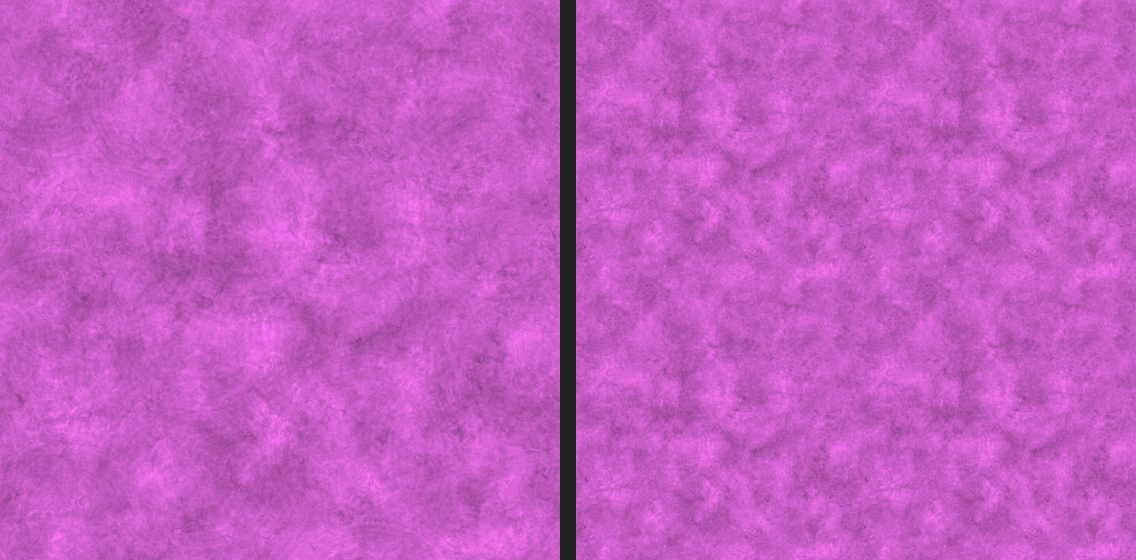
Left, the tile; right, the same tile 2 across and 2 down.
A Shadertoy shader for this texture:

```glsl
const vec3 ORCHID = vec3(1.0, 0.465, 0.99);
const float MEAN_TONE = 0.777;
const float TAU = 6.2831853;

// Integer hash: two values in 0..1 for a lattice cell
vec2 hash2(vec2 cell, float seed) {
    uvec3 v = uvec3(uint(cell.x), uint(cell.y), uint(seed));
    v = v * 1664525u + 1013904223u;
    v.x += v.y * v.z; v.y += v.z * v.x; v.z += v.x * v.y;
    v ^= v >> 16u;
    v.x += v.y * v.z; v.y += v.z * v.x;
    return vec2(v.xy & 65535u) / 65536.0;
}

float cornerSlope(vec2 cell, vec2 toPoint, vec2 period, float seed) {
    float angle = TAU * hash2(mod(cell, period), seed).x;
    return dot(vec2(cos(angle), sin(angle)), toPoint);
}

// Gradient noise that wraps after a whole number of cells
float noise(vec2 p, vec2 period, float seed) {
    vec2 i = floor(p), f = p - i;
    vec2 u = f * f * f * (f * (f * 6.0 - 15.0) + 10.0);
    vec2 e = vec2(1.0, 0.0);
    float a = cornerSlope(i, f, period, seed);
    float b = cornerSlope(i + e.xy, f - e.xy, period, seed);
    float c = cornerSlope(i + e.yx, f - e.yx, period, seed);
    float d = cornerSlope(i + e.xx, f - e.xx, period, seed);
    return mix(mix(a, b, u.x), mix(c, d, u.x), u.y);
}

float tileNoise(vec2 uv, float repeats, float seed) {
    return noise(uv * repeats + seed * vec2(0.37, 0.71), vec2(repeats), seed);
}

float fbm(vec2 uv, float repeats, int octaves, float gain, float seed) {
    float sum = 0.0, amplitude = 1.0;
    for (int i = 0; i < octaves; i++) {
        sum += amplitude * tileNoise(uv, repeats, seed + float(i));
        repeats *= 2.0;
        amplitude *= gain;
    }
    return sum;
}

vec2 warp(vec2 uv, float repeats, float amount, float seed) {
    return uv + amount * vec2(fbm(uv, repeats, 2, 0.6, seed),
                              fbm(uv, repeats, 2, 0.6, seed + 5.0));
}

// Thin lines along the zero crossings of the noise
float veins(vec2 uv, float repeats, float width, float seed) {
    return 1.0 - smoothstep(0.0, width, abs(tileNoise(uv, repeats, seed)));
}

// Lacy net of veins broken up by small flecks
float lace(vec2 uv, float repeats, float seed) {
    float net = max(veins(uv, repeats, 0.2, seed), 0.7 * veins(uv, repeats * 1.5, 0.2, seed + 1.0));
    float gaps = smoothstep(-0.2, 0.25, tileNoise(uv, repeats * 0.5, seed + 2.0));
    float flecks = smoothstep(0.15, 0.45, tileNoise(uv, repeats, seed + 3.0));
    return net * gaps + 0.7 * flecks;
}

float patches(vec2 uv, float repeats, float seed) {
    return smoothstep(-0.05, 0.45, fbm(uv, repeats, 4, 0.65, seed));
}

// Faint brushed arcs around scattered centres
float brushedArcs(vec2 uv, float grid, float seed) {
    vec2 p = uv * grid, home = floor(p);
    float sum = 0.0;
    for (int y = -1; y <= 1; y++)
    for (int x = -1; x <= 1; x++) {
        vec2 cell = home + vec2(x, y);
        vec2 wrapped = mod(cell, grid);
        vec2 d = p - cell - 0.2 - 0.6 * hash2(wrapped, seed);
        float r = length(d);
        float turn = atan(d.y, d.x + 1e-5) / TAU + 0.5;
        float fade = smoothstep(0.1, 0.45, r) * (1.0 - smoothstep(0.6, 1.15, r));
        float ringSeed = seed + 1.0 + wrapped.x + grid * wrapped.y;
        sum += fade * noise(vec2(r * 42.0, turn * 13.0), vec2(64.0, 13.0), ringSeed);
    }
    return sum;
}

void mainImage(out vec4 fragColor, in vec2 fragCoord) {
    vec2 uv = fragCoord / iResolution.xy;

    // Mottled clouds with ragged edges
    vec2 cloudUv = warp(uv, 12.0, 0.025, 11.0);
    float tone = MEAN_TONE + 0.165 * fbm(cloudUv, 8.0, 5, 0.62, 23.0);

    // Fine grain and brush marks
    vec2 fineUv = warp(uv, 36.0, 0.01, 83.0);
    tone += 0.062 * fbm(fineUv, 84.0, 3, 1.0, 41.0);
    tone += 0.045 * brushedArcs(uv, 4.0, 53.0);

    // Patchy light lace and dark cracks
    float light = lace(fineUv, 64.0, 97.0) * patches(uv, 8.0, 131.0);
    float dark = lace(fineUv, 60.0, 109.0) * patches(uv, 8.0, 143.0);
    tone += 0.085 * light - 0.095 * dark;

    // Sparse pale specks
    float speck = smoothstep(0.4, 0.6, tileNoise(uv, 100.0, 127.0));
    tone += 0.08 * speck;

    fragColor = vec4(ORCHID * clamp(tone, 0.48, 1.0), 1.0);
}
```
